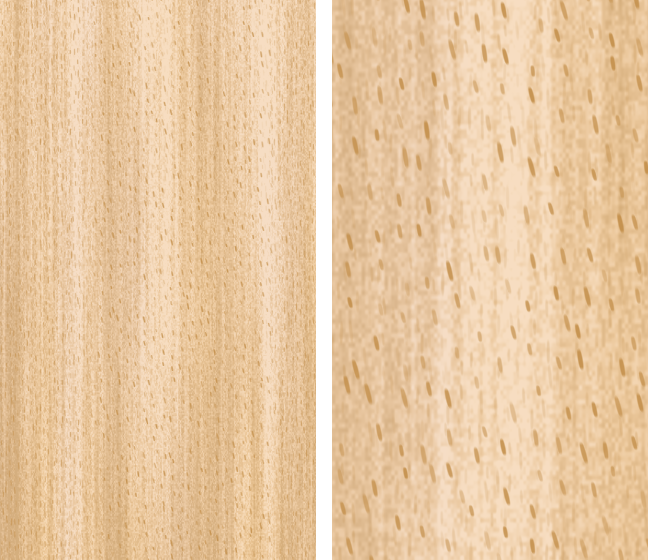
Left: the whole. Right: its middle third, enlarged.
Give the GLSL for this texture, as a WebGL 2 fragment shader.

```glsl
#version 300 es
precision highp float;
// Pale beech wood: soft vertical bands, fine fibres and short slanted pores.

uniform vec2 u_resolution;
out vec4 fragColor;

// Colours
const vec3 SHADE = vec3(0.835, 0.685, 0.500);
const vec3 HONEY = vec3(0.918, 0.782, 0.622);
const vec3 CREAM = vec3(0.966, 0.868, 0.765);
const vec3 PORE = vec3(0.765, 0.560, 0.290);
const vec3 AMBER_SHIFT = vec3(0.012, 0.000, -0.040);

// Sizes, in canvas widths
const vec2 WIDE_CELL = vec2(0.028, 0.043);
const vec2 WIDE_PORE = vec2(0.0036, 0.0112);
const vec2 FINE_CELL = vec2(0.0135, 0.038);
const vec2 FINE_PORE = vec2(0.0024, 0.0130);
const float WIDE_SLANT = 0.20;
const float FINE_SLANT = 0.04;

// Strengths
const float BASE_TONE = 0.55;
const float BAND_AMOUNT = 0.25;
const float DRIFT_AMOUNT = 0.20;
const float STREAK_AMOUNT = 0.34;
const float FIBRE_AMOUNT = 0.34;
const float GRAIN_AMOUNT = 0.48;
const float LIGHT_FALLOFF = 0.30;
const float PORE_DEPTH = 0.92;

float hash(vec2 p) {
  vec3 q = fract(p.xyx * vec3(0.1031, 0.1030, 0.0973));
  q += dot(q, q.yzx + 33.33);
  return fract((q.x + q.y) * q.z);
}

float valueNoise(vec2 p) {
  vec2 cell = floor(p);
  vec2 f = fract(p);
  f = f * f * (3.0 - 2.0 * f);
  vec2 e = vec2(0.0, 1.0);
  return mix(mix(hash(cell), hash(cell + e.yx), f.x),
             mix(hash(cell + e.xy), hash(cell + e.yy), f.x), f.y);
}

float ridge(float x, float centre, float width) {
  float d = (x - centre) / width;
  return exp(-d * d);
}

// Scattered tapered strokes, one per cell, with staggered columns
float pores(vec2 p, vec2 cellSize, vec2 poreSize, float slant, float seed) {
  float pixel = 1.0 / u_resolution.x;
  float column = floor(p.x / cellSize.x);
  float cover = 0.0;
  for (int i = -1; i <= 1; i++) {
    float cx = column + float(i);
    float shift = hash(vec2(cx, seed)) * 7.0;
    float row = floor(p.y / cellSize.y + shift);
    for (int j = -1; j <= 1; j++) {
      vec2 id = vec2(cx, row + float(j));
      vec2 key = id + seed;
      vec2 jitter = vec2(hash(key + 17.3), hash(key + 41.7));
      vec2 centre = (id + 0.15 + 0.7 * jitter - vec2(0.0, shift)) * cellSize;
      vec2 d = p - centre;
      d.x += d.y * (slant + 0.16 * (hash(key + 63.1) - 0.5));
      float size = mix(0.6, 1.2, hash(key + 87.9));
      float along = clamp(abs(d.y) / (poreSize.y * size), 0.0, 1.0);
      float halfWidth = poreSize.x * mix(0.7, 1.0, size) * sqrt(1.0 - along * along);
      float stroke = 1.0 - smoothstep(-pixel, pixel, abs(d.x) - halfWidth * 0.65);
      stroke *= 1.0 - smoothstep(0.55, 1.0, along);
      cover = max(cover, stroke * mix(0.35, 1.0, hash(key + 29.5)));
    }
  }
  return cover;
}

// Broad pale and dark stripes that drift slightly along their length
float bands(vec2 p) {
  float x = p.x + 0.008 * sin(p.y * 2.3 + p.x * 5.0) + 0.003 * sin(p.y * 5.1);
  float pale = ridge(x, 0.24, 0.05) + 1.1 * ridge(x, 0.50, 0.06) + ridge(x, 0.85, 0.04);
  float dark = 0.8 * ridge(x, 0.04, 0.10) + 0.7 * ridge(x, 0.36, 0.06)
             + 0.8 * ridge(x, 0.65, 0.07) + 0.9 * ridge(x, 0.95, 0.05);
  return pale - dark + 0.2 * sin(x * 61.0 + 1.5 * sin(x * 23.0));
}

void main() {
  vec2 p = gl_FragCoord.xy / u_resolution.x;
  float height = gl_FragCoord.y / u_resolution.y;

  // Tone from stripes, streaks, fibres and surface grain
  float drift = valueNoise(vec2(p.x * 9.0 + 4.0, p.y * 1.6)) - 0.5;
  float streak = valueNoise(vec2(p.x * 75.0, p.y * 0.7)) - 0.5;
  float fibre = valueNoise(vec2(p.x * 210.0 + 9.0, p.y * 4.0)) - 0.5;
  float grain = valueNoise(p * vec2(288.0, 200.0) + 31.5) - 0.5;
  float tone = BASE_TONE + BAND_AMOUNT * bands(p) + LIGHT_FALLOFF * (height - 0.5)
             + DRIFT_AMOUNT * drift + STREAK_AMOUNT * streak
             + FIBRE_AMOUNT * fibre + GRAIN_AMOUNT * grain;
  tone = clamp(tone, 0.0, 1.0);
  vec3 wood = mix(SHADE, HONEY, min(tone * 2.0, 1.0));
  wood = mix(wood, CREAM, smoothstep(0.4, 1.0, tone));
  float amber = valueNoise(vec2(p.x * 14.0 + 20.0, p.y * 1.1)) - 0.45;
  wood += AMBER_SHIFT * (amber + 0.4 * (0.5 - height));

  // Wide slanted pores in the centre, thin upright ones at the sides
  float centreZone = smoothstep(0.24, 0.34, p.x) * (1.0 - smoothstep(0.83, 0.90, p.x));
  float wide = pores(p, WIDE_CELL, WIDE_PORE, WIDE_SLANT, 3.0) * mix(0.2, 1.0, centreZone);
  float fine = pores(p, FINE_CELL, FINE_PORE, FINE_SLANT, 57.0) * mix(0.85, 0.28, centreZone);
  wood = mix(wood, PORE, PORE_DEPTH * max(wide, fine));

  fragColor = vec4(wood, 1.0);
}
```
